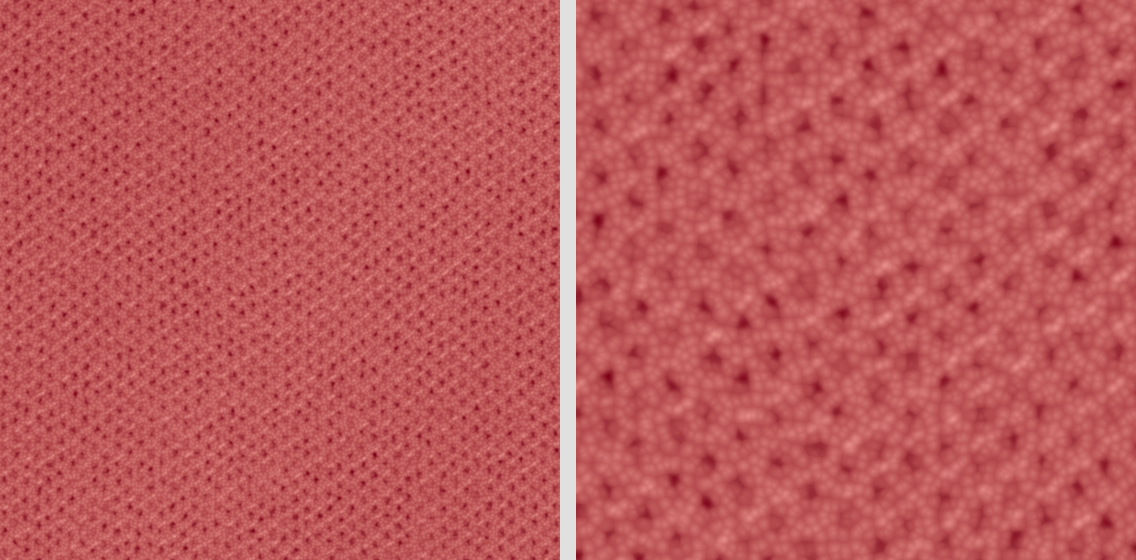
Left, the full canvas; right, a detail of the centre.
A Shadertoy shader for this texture:

```glsl
const vec2 STITCHES = vec2(50.0, 32.0);     // repeats across and down
const vec2 PIT_SIZE = vec2(0.33, 0.32);     // soft hollow, in stitch units
const vec2 CORE_SIZE = vec2(0.19, 0.13);    // deep hole inside the hollow
const vec2 LOOP_SIZE = vec2(0.32, 0.12);    // raised yarn above the hollow
const float BASE_TONE = 2.8;                // position along the colour ramp
const float PIT_DEPTH = 1.9;
const float CORE_DEPTH = 1.5;
const float LOOP_LIGHT = 1.3;
const float LOOP_TILT = 0.35;
const float JITTER = 0.26;
const float FIBRE_SCALE = 150.0;
const float FIBRE_CONTRAST = 2.8;
const float WARP = 0.0035;
const vec3 TONE_STEP = vec3(0.05, 0.07, 0.055);
const vec3 YARN[5] = vec3[5](
    vec3(0.62, 0.19, 0.23),
    vec3(0.69, 0.27, 0.29),
    vec3(0.73, 0.32, 0.33),
    vec3(0.77, 0.38, 0.38),
    vec3(0.82, 0.44, 0.44));

vec2 hash2(vec2 p) {
    vec3 q = fract(p.xyx * vec3(0.1031, 0.1030, 0.0973));
    q += dot(q, q.yzx + 33.33);
    return fract((q.xx + q.yz) * q.zy);
}

float blob(vec2 d, vec2 size) {
    d /= size;
    return exp(-dot(d, d));
}

// Distance to the nearest scattered fibre tip
float cellular(vec2 p) {
    vec2 cell = floor(p);
    float nearest = 4.0;
    for (int j = -1; j <= 1; j++) {
        for (int i = -1; i <= 1; i++) {
            vec2 id = cell + vec2(i, j);
            vec2 d = id + hash2(id) - p;
            nearest = min(nearest, dot(d, d));
        }
    }
    return sqrt(nearest);
}

// Slow drift of the knitted rows and columns
vec2 warp(vec2 uv) {
    return uv + WARP * vec2(
        sin(uv.y * 9.0 + 2.0 * sin(uv.x * 5.0)),
        sin(uv.x * 11.0 + uv.y * 4.0) + 0.5 * sin(uv.x * 27.0 - uv.y * 13.0));
}

// Relief of the staggered stitches, in ramp steps
float stitchTone(vec2 p) {
    float tone = 0.0;
    for (int i = -1; i <= 1; i++) {
        float column = floor(p.x) + float(i);
        float stagger = 0.5 * mod(column, 2.0);
        for (int j = -1; j <= 1; j++) {
            float row = floor(p.y - stagger) + float(j);
            vec2 rnd = hash2(vec2(column, row) + 71.0);
            vec2 wear = hash2(vec2(row, column) + 193.0);
            vec2 d = p - vec2(column + 0.5, row + 0.5 + stagger);
            d -= (rnd - 0.5) * JITTER;

            vec2 coreOffset = (wear - 0.5) * vec2(0.4, 0.3);
            vec2 loopOffset = vec2(0.1, 0.45 + LOOP_TILT * d.x);
            tone -= PIT_DEPTH * mix(0.65, 1.35, wear.x) * blob(d, PIT_SIZE);
            tone -= CORE_DEPTH * 2.0 * wear.y * blob(d - coreOffset, CORE_SIZE);
            tone += LOOP_LIGHT * mix(0.4, 1.6, rnd.x) * blob(d - loopOffset, LOOP_SIZE);
        }
    }
    return tone;
}

// Blend along the yarn colours, extending past both ends
vec3 yarnColor(float tone) {
    vec3 color = YARN[0];
    for (int i = 1; i < 5; i++) {
        color = mix(color, YARN[i], clamp(tone - float(i - 1), 0.0, 1.0));
    }
    return color + TONE_STEP * (min(tone, 0.0) + max(tone - 4.0, 0.0));
}

void mainImage(out vec4 fragColor, in vec2 fragCoord) {
    vec2 uv = fragCoord / iResolution.xy;
    vec2 cloth = warp(uv);

    float tone = BASE_TONE + stitchTone(cloth * STITCHES);
    tone += FIBRE_CONTRAST * (0.46 - cellular(cloth * FIBRE_SCALE));

    // Broad sheen with a dimmer upper left corner
    tone += 0.12 * sin(uv.x * 7.0 - uv.y * 5.0);
    tone -= 0.5 * smoothstep(0.5, 0.0, distance(uv, vec2(0.0, 1.0)));

    fragColor = vec4(clamp(yarnColor(tone), 0.0, 1.0), 1.0);
}
```
